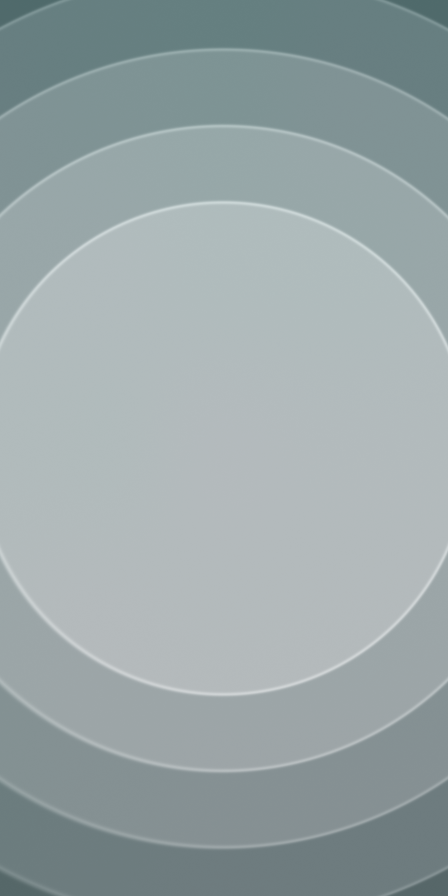
This background is drawn by a WebGL 2 fragment shader. Its source:

```glsl
#version 300 es
precision highp float;
// Concentric misty teal-grey discs with pale, softly lit rims.

uniform vec2 u_resolution;
out vec4 fragColor;

float hash(vec2 cell) {
  vec3 q = fract(vec3(cell.xyx) * 0.1031);
  q += dot(q, q.yzx + 33.33);
  return fract((q.x + q.y) * q.z);
}

float valueNoise(vec2 p) {
  vec2 cell = floor(p), f = fract(p);
  f = f * f * (3.0 - 2.0 * f);
  return mix(mix(hash(cell), hash(cell + vec2(1, 0)), f.x),
             mix(hash(cell + vec2(0, 1)), hash(cell + vec2(1, 1)), f.x), f.y);
}

void main() {
  // Centred coordinates, one unit per canvas height
  vec2 p = (gl_FragCoord.xy - 0.5 * u_resolution) / u_resolution.y;
  float pixel = 1.0 / u_resolution.y;
  float radius = length(p + vec2(0.001, 0.0005));

  // Rims blur a little toward the lower left
  float softness = smoothstep(0.05, 0.45, -p.x - 0.4 * p.y);
  float rimWidth = max(mix(0.0021, 0.0034, softness), 0.8 * pixel);

  // Stack the discs from the largest to the smallest
  vec3 color = vec3(0.325, 0.41, 0.415);
  for (int i = 3; i >= 0; i--) {
    float level = float(i);
    float edge = radius - (0.2745 + 0.0853 * level);
    vec3 fill = mix(vec3(0.697, 0.731, 0.737), vec3(0.415, 0.492, 0.5), level / 3.0);
    color = mix(color, fill, 1.0 - smoothstep(-pixel, pixel, edge));

    // Pale line along the edge, dimmer on outer discs
    float rim = exp(-edge * edge / (rimWidth * rimWidth));
    vec3 rimColor = fill + vec3(0.115, 0.11, 0.108) - 0.008 * level;
    color = mix(color, rimColor, rim * mix(0.95, 0.7, softness));
  }

  // Cooler teal above, warmer grey below, with faint drifting tints
  color += vec3(-0.026, 0.012, 0.010) * p.y;
  float mist = valueNoise(p * vec2(7.0, 5.0) + 8.0) - 0.5;
  color += vec3(0.012, -0.004, 0.004) * mist;
  color += 0.004 * (hash(gl_FragCoord.xy) - 0.5);

  fragColor = vec4(color, 1.0);
}
```
